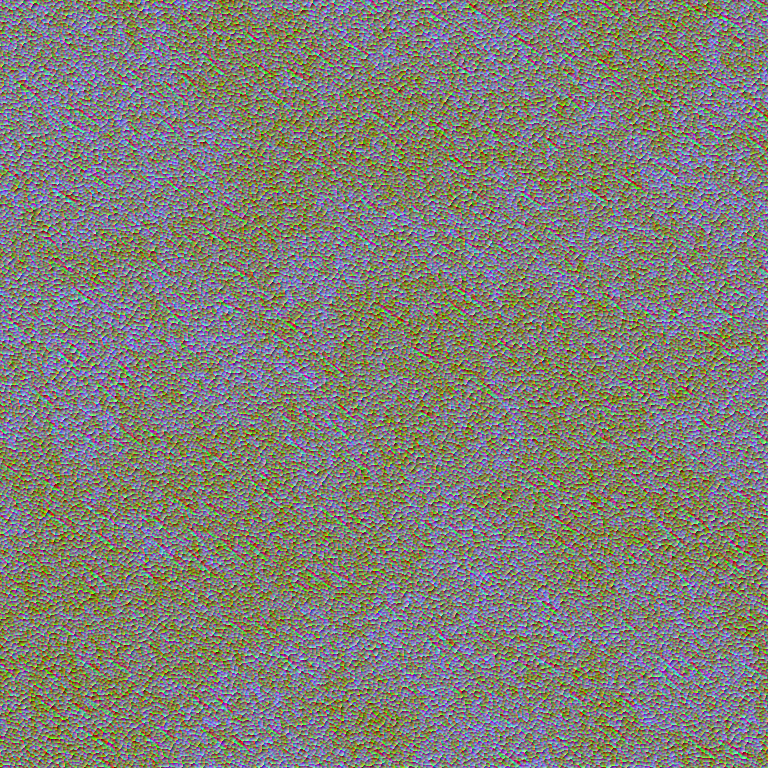
This texture map is drawn by a three.js fragment shader. Its source:

```glsl
// Fine grainy stone as a normal map: small soft cellular pebbles on a slant give the
// slope in red and green; blue mixes grain tint with broad mottled patches.
// Thin scattered scratches run along the same slant.
#define GRAINS 272.0          // pebbles across the canvas
#define SOFTNESS 8.0          // higher gives crisper pebble borders
#define STRETCH vec2(0.85, 1.1)
#define SLANT -0.66           // direction of grains and scratches, radians
#define RELIEF 0.85           // slope contrast
#define TINT 0.74             // blue contrast between grains
#define PATCHES vec2(7.0, 11.0)
#define PATCH_BLUE 0.13       // blue difference between patches
#define SCRATCHES vec2(13.0, 52.0)
#define SCRATCH_WIDTH 0.0022
#define SCRATCH_SHARE 0.33

varying vec2 vUv;

vec3 hash3(vec2 p) {
  vec3 q = fract(p.xyx * vec3(0.1031, 0.1030, 0.0973));
  q += dot(q, q.yxz + 33.33);
  return fract((q.xxy + q.yzz) * q.zyx);
}

float valueNoise(vec2 p) {
  vec2 i = floor(p);
  vec2 f = fract(p);
  f = f * f * (3.0 - 2.0 * f);
  float low = mix(hash3(i).x, hash3(i + vec2(1.0, 0.0)).x, f.x);
  float high = mix(hash3(i + vec2(0.0, 1.0)).x, hash3(i + 1.0).x, f.x);
  return mix(low, high, f.y);
}

float fbm(vec2 p) {
  float sum = 0.0;
  float weight = 0.5;
  for (int i = 0; i < 5; i++) {
    sum += weight * valueNoise(p);
    p = p * 2.03 + 17.3;
    weight *= 0.55;
  }
  return sum / 1.055;
}

// Soft cellular domes: xy is the slope, z the random tint of the grain.
vec3 pebbles(vec2 p) {
  vec2 cell = floor(p);
  vec3 sum = vec3(0.0);
  float total = 0.0;
  for (int y = -1; y <= 1; y++) {
    for (int x = -1; x <= 1; x++) {
      vec2 id = cell + vec2(float(x), float(y));
      vec3 rnd = hash3(id + 400.0);
      vec2 away = p - id - rnd.xy;
      float weight = exp(-SOFTNESS * dot(away, away));
      sum += weight * vec3(away, rnd.z - 0.5);
      total += weight;
    }
  }
  return sum / max(total, 1e-6);
}

// Slope across short grooves, at most one in each long cell.
float scratches(vec2 p) {
  p.y += 0.004 * sin(p.x * 23.0 + 2.0 * sin(p.y * 9.0));
  vec2 g = p * SCRATCHES;
  float row = floor(g.y);
  g.x += 7.0 * hash3(vec2(row + 90.0, 5.0)).x;
  vec3 rnd = hash3(vec2(floor(g.x), row) + 150.0);
  vec2 f = fract(g);
  float t = (f.y - mix(0.35, 0.65, rnd.x)) / (SCRATCHES.y * SCRATCH_WIDTH);
  float reach = mix(0.15, 0.48, rnd.y);
  float ends = 1.0 - smoothstep(0.4 * reach, reach, abs(f.x - 0.5));
  return step(rnd.z, SCRATCH_SHARE) * ends * t * exp(-t * t);
}

void main() {
  // Slanted frame: x along the scratches, y across them.
  float c = cos(SLANT);
  float s = sin(SLANT);
  vec2 q = vec2(c * vUv.x + s * vUv.y, c * vUv.y - s * vUv.x);

  vec3 grain = pebbles(q * GRAINS * STRETCH);
  vec2 slope = grain.xy * STRETCH;
  slope.y += scratches(q);
  vec2 tilt = RELIEF * vec2(c * slope.x - s * slope.y, s * slope.x + c * slope.y);

  // Broad patches with ragged borders, bluish against olive.
  vec2 m = q * PATCHES + 30.0;
  m += 0.7 * vec2(valueNoise(m * 1.7), valueNoise(m * 1.7 + 50.0));
  float patchMask = smoothstep(0.42, 0.58, fbm(m));

  float blue = 0.485 + PATCH_BLUE * (patchMask - 0.5) + TINT * grain.z;
  blue -= 0.15 * (length(slope) - 0.22);

  // Green points down the canvas, as in a flipped normal map.
  vec3 color = vec3(0.505 + 0.78 * tilt.x, 0.5 - tilt.y, blue);
  gl_FragColor = vec4(clamp(color, 0.0, 1.0), 1.0);
}
```
